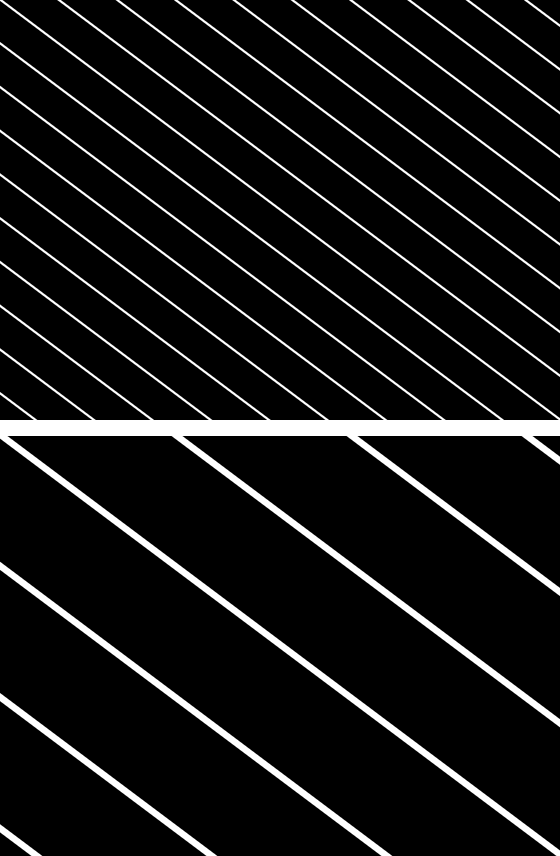
Top: the whole. Bottom: its middle third, enlarged.
Write a Shadertoy shader that draws this pattern.

```glsl
// Thin white parallel lines falling to the right across a black ground.
// Each line is the distance to the nearest of a set of evenly spaced
// stripes, measured across the stripes and smoothed over one pixel.

// Lengths are fractions of the canvas height.
#define REPEAT_X 0.138889    // spacing along the top edge, 9.6 across at 4:3
#define REPEAT_Y 0.104167    // spacing along the left edge, 9.6 down
#define LINE_WIDTH 0.0052    // thickness across the line
#define LINE_SHIFT 0.00094   // offset of the first line from the top left corner
#define GROUND_COLOR vec3(0.0)
#define LINE_COLOR vec3(1.0)

// Distance from an across-stripe position to the nearest line centre.
float stripeDistance(float across, float spacing) {
    return abs(fract(across / spacing + 0.5) - 0.5) * spacing;
}

void mainImage(out vec4 fragColor, in vec2 fragCoord) {
    // Height units, with the origin at the top left corner
    vec2 p = (fragCoord - vec2(0.0, iResolution.y)) / iResolution.y;
    float pixel = 1.0 / iResolution.y;

    // Direction across the lines and the spacing in that direction
    vec2 normal = normalize(vec2(REPEAT_Y, REPEAT_X));
    float spacing = REPEAT_X * normal.x;

    // Pixel coverage of the nearest line
    float d = stripeDistance(dot(p, normal) - LINE_SHIFT, spacing);
    float coverage = clamp(0.5 + (0.5 * LINE_WIDTH - d) / pixel, 0.0, 1.0);

    fragColor = vec4(mix(GROUND_COLOR, LINE_COLOR, coverage), 1.0);
}
```
